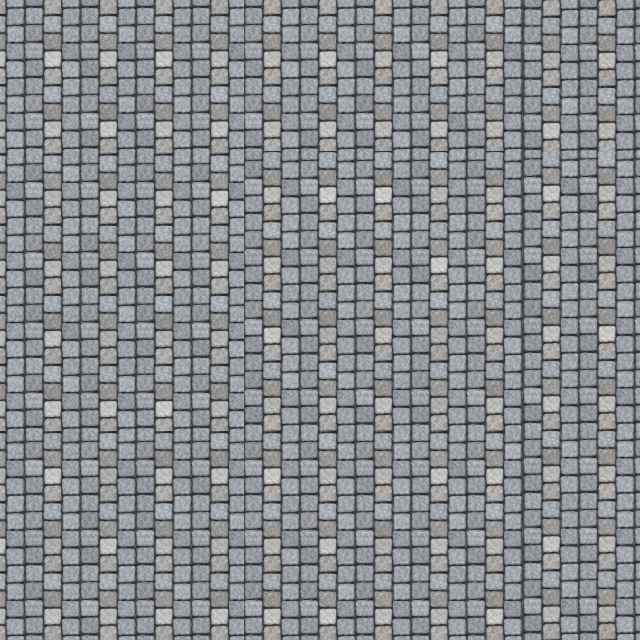
This texture is drawn by a Shadertoy shader. Its source:

```glsl
const vec2 STONE_PITCH = vec2(0.02897, 0.02741);   // column width, row height
const vec2 PATCH_SIZE = vec2(0.4362, 0.4375);      // area laid in one run
const vec2 PATCH_ORIGIN = vec2(0.3815, 0.3268);
const vec2 MOTIF = vec2(3.0, 4.0);                 // stones before the pattern repeats
const vec3 STAGGER = vec3(0.0, 0.51, -0.06);       // row offset of each motif column
const float ROW_PHASE = 0.23;
const float LEFT_RUN_SHIFT = 0.22;
const float JOINT_HALF = 0.0010;
const float CORNER_RADIUS = 0.0036;
const float EDGE_WOBBLE = 0.0011;
const float BEVEL_WIDTH = 0.0032;
const float GRAIN = 0.20;
const float TONE_SPREAD = 0.10;
const float PALE_LIFT = 0.085;

const vec3 STONE_COLOR = vec3(0.605, 0.628, 0.648);
const vec3 WARM_TINT = vec3(0.035, 0.003, -0.025);
const vec3 JOINT_DARK = vec3(0.12, 0.13, 0.145);
const vec3 JOINT_LIGHT = vec3(0.38, 0.39, 0.40);

float hash(vec2 p) {
    return fract(sin(dot(p, vec2(127.1, 311.7))) * 43758.55);
}

vec2 gradient(vec2 p) {
    float angle = 6.28318 * hash(p);
    return vec2(cos(angle), sin(angle));
}

// Gradient noise, roughly -0.7 to 0.7
float noise(vec2 p) {
    vec2 i = floor(p), f = fract(p);
    vec2 u = f * f * f * (f * (f * 6.0 - 15.0) + 10.0);
    vec2 e = vec2(1.0, 0.0);
    float low = mix(dot(gradient(i), f), dot(gradient(i + e), f - e), u.x);
    float high = mix(dot(gradient(i + e.yx), f - e.yx), dot(gradient(i + 1.0), f - 1.0), u.x);
    return mix(low, high, u.y);
}

float roundedBox(vec2 p, vec2 halfSize, float radius) {
    vec2 q = abs(p) - halfSize + radius;
    return length(max(q, 0.0)) + min(max(q.x, q.y), 0.0) - radius;
}

void mainImage(out vec4 fragColor, in vec2 fragCoord) {
    vec2 uv = fragCoord / iResolution.xy;
    float pixel = 1.0 / iResolution.y;

    // Large patches, each laid with its own offset so seams cut the stones
    vec2 patchId = floor((uv - PATCH_ORIGIN) / PATCH_SIZE);
    vec2 grid = (uv - PATCH_ORIGIN - patchId * PATCH_SIZE) / STONE_PITCH;
    grid.x -= LEFT_RUN_SHIFT * step(patchId.x, -0.5);
    grid.y -= ROW_PHASE + 0.6 * hash(patchId + 7.3) - 0.25;

    // Staggered columns
    float column = floor(grid.x);
    int slot = int(mod(column, MOTIF.x));
    grid.y -= STAGGER[slot];
    vec2 cell = vec2(column, floor(grid.y));
    vec2 id = mod(cell, MOTIF);
    vec2 local = fract(grid) - 0.5;
    vec2 grainPos = id + fract(grid);

    // Uneven, rounded stone outline
    vec2 jitter = vec2(hash(id + 3.1), hash(id + 5.7)) - 0.5;
    vec2 trim = 0.0006 * vec2(hash(id + 11.3), hash(id + 17.9));
    vec2 p = local * STONE_PITCH - jitter * 0.0009;
    p.y += p.x * 0.10 * (hash(id + 23.0) - 0.5);
    float d = roundedBox(p, 0.5 * STONE_PITCH - JOINT_HALF - trim, CORNER_RADIUS);
    d += EDGE_WOBBLE * noise(grainPos * 3.7 + 40.0);

    // Tone of each stone, with one pale stone per motif
    float tone = TONE_SPREAD * (hash(id + 31.0) - 0.5);
    tone += 0.05 * (hash(cell + patchId * 19.0) - 0.5);
    float pale = float(id == vec2(1.0, 0.0));
    tone += pale * PALE_LIFT * (0.5 + hash(cell + patchId * 13.0));
    float warmth = max(pale * 0.8, smoothstep(0.65, 0.9, hash(id + 43.0)));
    vec3 stone = STONE_COLOR + tone + WARM_TINT * warmth;

    // Rough surface: chips, fine grain and slanted tooling
    float slant = hash(id + 53.0) < 0.5 ? -1.0 : 1.0;
    vec2 tooled = vec2(grainPos.x + slant * grainPos.y, grainPos.y - slant * grainPos.x);
    float rough = 0.55 * noise(grainPos * 5.3) + 0.45 * noise(grainPos * 9.1 + 60.0);
    rough += 0.35 * noise(tooled * vec2(2.5, 6.5) + 90.0);
    stone += GRAIN * rough;

    // Worn bevel, lit from above
    float inner = smoothstep(0.0, BEVEL_WIDTH, -d);
    stone *= mix(0.76, 1.0, inner);
    stone += 0.11 * (1.0 - inner) * smoothstep(-0.3, 0.45, local.y);

    // Joints, darkest in the horizontal gaps
    float grit = 0.5 + 0.7 * noise(grainPos * 4.1 + 120.0);
    float sideGap = smoothstep(-0.1, 0.15, abs(local.x) - abs(local.y));
    vec3 joint = mix(JOINT_DARK, JOINT_LIGHT, clamp(grit - 0.15 + 0.25 * sideGap, 0.0, 1.0));

    float softness = max(0.6 * pixel, 0.0006);
    float cover = smoothstep(softness, -softness, d);
    fragColor = vec4(clamp(mix(joint, stone, cover), 0.0, 1.0), 1.0);
}
```
